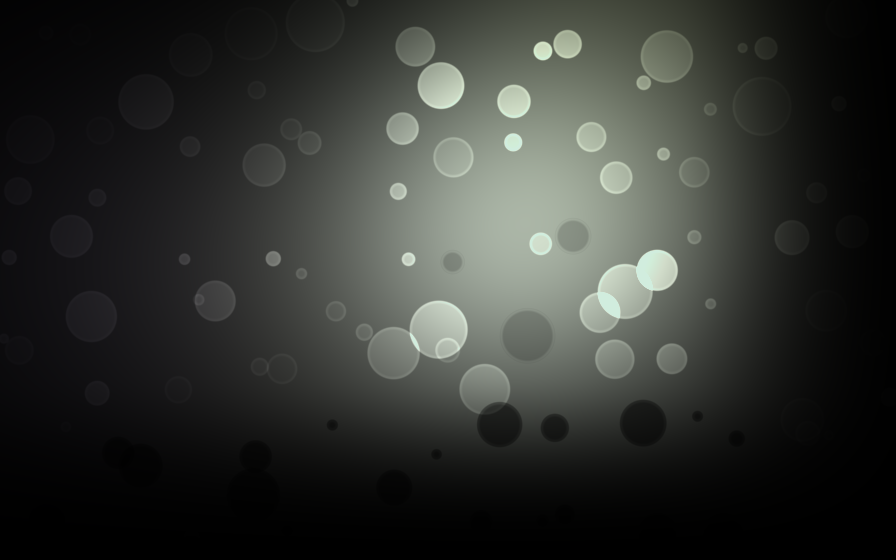
Reproduce this background procedurally as a Shadertoy shader.

```glsl
// Pale green glow on black, scattered with translucent rimmed bokeh discs.

// Three pseudo-random values in 0..1 for a grid cell
vec3 hash3(vec2 cell) {
    vec3 q = fract(cell.xyx * vec3(0.1031, 0.1030, 0.0973));
    q += dot(q, q.yxz + 33.33);
    return fract((q.xxy + q.yzz) * q.zyx);
}

// Elliptical Gaussian falloff around a centre
float glow(vec2 p, vec2 centre, vec2 spread) {
    vec2 d = (p - centre) / spread;
    return exp(-0.5 * dot(d, d));
}

// Soft light: bright core, wide haze, olive plume, dark margins
vec3 backdrop(vec2 p) {
    vec3 hazeTint = mix(vec3(0.92, 0.87, 1.03), vec3(1.0, 0.99, 0.95), smoothstep(0.0, 0.6, p.x));
    vec3 col = vec3(0.425, 0.465, 0.43) * glow(p, vec2(0.93, 0.60), vec2(0.24));
    col += 0.205 * hazeTint * glow(p, vec2(0.80, 0.52), vec2(0.50, 0.27));
    col += vec3(0.14, 0.15, 0.11) * glow(p, vec2(1.10, 0.95), vec2(0.24, 0.30));
    return col * smoothstep(0.0, 0.33, p.y) * smoothstep(1.68, 1.2, p.x);
}

// Relative brightness of a disc, set by where it lies
float discGain(vec2 c, vec3 rnd) {
    float lit = glow(c, vec2(0.42, 0.56), vec2(0.30, 0.07));
    lit += glow(c, vec2(1.0, 0.87), vec2(0.22, 0.10));
    lit += 0.8 * glow(c, vec2(1.05, 0.45), vec2(0.16, 0.08));
    float gain = mix(0.04, 0.4, rnd.x * rnd.x) + 1.25 * lit * rnd.y;
    float shaded = step(c.y, 0.27) * step(0.3, rnd.z);
    shaded = max(shaded, step(rnd.z, 0.5) * step(length(c - vec2(0.95, 0.53)), 0.17));
    return mix(gain, c.y < 0.27 ? -0.55 : -0.17, shaded);
}

void mainImage(out vec4 fragColor, in vec2 fragCoord) {
    vec2 p = fragCoord / iResolution.y;
    float width = iResolution.x / iResolution.y;
    float px = 1.0 / iResolution.y;
    p.x *= 1.6 / width;
    vec3 col = backdrop(p);

    // One jittered disc per cell
    vec2 cells = vec2(13.0, 8.0);
    for (int i = 0; i < 104; i++) {
        vec2 cell = vec2(i % 13, i / 13);
        vec3 place = hash3(cell + 7.0);
        vec3 look = hash3(cell + 41.0);
        vec2 centre = (cell + place.xy) / cells * vec2(1.6, 1.0);
        float radius = mix(0.009, 0.054, pow(place.z, 1.6));
        float d = length(p - centre) - radius;
        float fill = smoothstep(px, -px, d);
        float rim = fill * (1.0 - smoothstep(0.0, 0.003 + px, abs(d + 0.002)));

        float gain = discGain(centre, look);
        col *= 1.0 + gain * fill + 0.15 * rim;
        col += 0.015 * max(gain, 0.0) * fill;
        col = min(col, vec3(0.82, 0.93, 0.87));
    }
    fragColor = vec4(col, 1.0);
}
```
